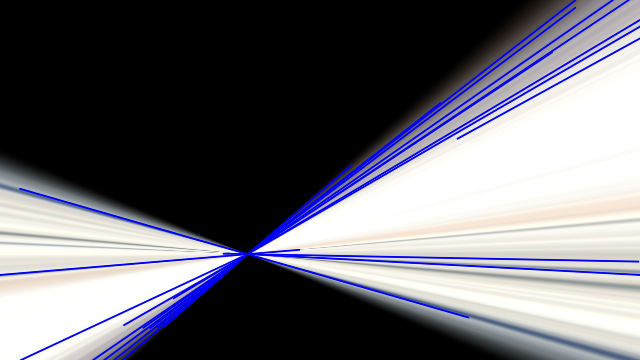
This background is drawn by a WebGL 1 fragment shader. Its source:

```glsl
precision highp float;
// Two opposite fans of pale streaked light meet at one point on black.
// Streak colour depends only on the slope of the line through that point;
// thin blue segments, each lying on such a line, are drawn over the fans.

uniform vec2 u_resolution;

float hash(float n) {
  return fract(sin(n * 127.1) * 43758.5453);
}

float noise(float x) {
  float i = floor(x), f = fract(x);
  return mix(hash(i), hash(i + 1.0), f * f * (3.0 - 2.0 * f));
}

// Fine octaves fade where they would be narrower than a pixel.
float streaks(float s, float seed, float footprint) {
  float sum = 0.0, freq = 22.0, weight = 0.5;
  for (int i = 0; i < 4; i++) {
    float visible = 1.0 - smoothstep(0.3, 1.0, freq * footprint);
    sum += weight * visible * (noise(s * freq + seed) - 0.5);
    freq *= 2.3;
    weight *= 0.75;
  }
  return sum;
}

float band(float s, float center, float width) {
  float t = (s - center) / width;
  return exp(-t * t);
}

// Distance to a segment of given slope through the focus, from x = a to x = b.
float ray(vec2 p, float slope, float a, float b) {
  vec2 dir = vec2(1.0, slope);
  return length(p - dir * clamp(dot(p, dir) / dot(dir, dir), a, b));
}

vec3 fanColor(float s, float side, float footprint) {
  // Soft envelope: long fade at the steep edge, short one at the low edge
  float upper = pow(smoothstep(0.93, 0.5, s), 0.8);
  float lower = smoothstep(-0.43, -0.28, s) * mix(0.72, 1.0, smoothstep(-0.33, -0.2, s));

  // Cream base, white core, then warm and cool tints
  vec3 color = mix(vec3(0.95, 0.94, 0.90), vec3(1.02), band(s, 0.33, 0.17));
  color = mix(color, vec3(0.93, 0.90, 0.92), smoothstep(0.52, 0.68, s));
  color = mix(color, vec3(0.98, 0.82, 0.72), smoothstep(0.72, 0.86, s));
  color = mix(color, vec3(0.86, 0.92, 0.95), smoothstep(-0.22, -0.34, s));
  color -= vec3(0.0, 0.06, 0.10) * band(s, 0.13, 0.025);

  // Dark narrow bands
  color -= vec3(0.26, 0.25, 0.23) * band(s, 0.088, 0.006);
  color -= vec3(0.36, 0.33, 0.30) * band(s, -0.085, 0.009);
  color -= vec3(0.32, 0.26, 0.18) * band(s, -0.046, 0.006);
  color -= vec3(0.55, 0.48, 0.32) * band(s, -0.276, 0.012);

  // Streaks, slightly shifted per channel for faint colour fringes
  float seed = side * 31.0 + 60.0;
  vec3 grain = vec3(streaks(s, seed, footprint),
                    streaks(s + 0.0015, seed, footprint),
                    streaks(s + 0.003, seed, footprint));
  color += grain * mix(0.26, 0.07, band(s, 0.33, 0.2));
  return clamp(color, 0.0, 1.0) * upper * lower;
}

float blueLines(vec2 p) {
  float d = 9.0;

  // Pairs in the upper right fan
  for (int i = 0; i < 3; i++) {
    float n = float(i);
    float middle = 0.5885 + 0.0985 * n - 0.0055 * n * n;
    float gap = 0.0085 + 0.0105 * n - 0.0045 * n * n;
    float reach = n > 1.5 ? 0.91 : 1.3;
    d = min(d, ray(p, middle - gap, 0.0, reach));
    d = min(d, ray(p, middle + gap, 0.0, reach));
  }

  // Dense lower left fan: long lines with shorter ones between
  for (int i = 0; i < 4; i++) {
    float slope = 0.685 + 0.054 * float(i);
    d = min(d, ray(p, slope, -0.6, 0.0));
    d = min(d, ray(p, slope + 0.02, -0.29 + 0.02 * float(i), 0.0));
  }

  // Single lines of differing reach
  d = min(d, ray(p, 0.55, 0.583, 1.3));
  d = min(d, ray(p, 0.784, 0.0, 0.535));
  d = min(d, ray(p, 0.856, 0.0, 0.289));
  d = min(d, ray(p, 0.663, 0.0, 0.845));
  d = min(d, ray(p, -0.019, -0.067, 1.085));
  d = min(d, ray(p, -0.053, 0.0, 1.3));
  d = min(d, ray(p, -0.287, -0.632, 0.613));
  d = min(d, ray(p, 0.084, -0.8, 0.143));
  d = min(d, ray(p, 0.467, -0.63, 0.0));
  d = min(d, ray(p, 0.574, -0.343, 0.0));
  d = min(d, ray(p, 0.596, -0.206, 0.0));
  return d;
}

void main() {
  float pixel = 1.0 / u_resolution.y;
  vec2 focus = vec2(0.387 * u_resolution.x * pixel, 0.294);
  vec2 p = gl_FragCoord.xy * pixel - focus;

  float side = p.x < 0.0 ? -1.0 : 1.0;
  float run = max(abs(p.x), 0.0001);
  float slope = side * p.y / run;
  vec3 color = fanColor(clamp(slope, -2.0, 2.0), side, pixel / run);

  float line = 1.0 - smoothstep(-0.6 * pixel, 0.6 * pixel, blueLines(p) - 0.0026);
  color = mix(color, vec3(0.0, 0.0, 0.97), line);
  gl_FragColor = vec4(color, 1.0);
}
```
